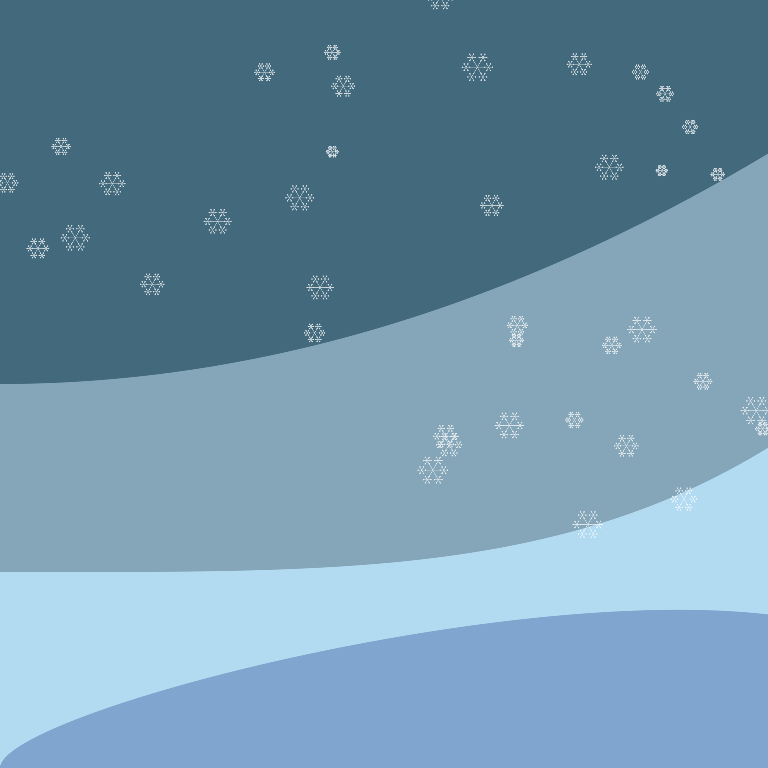
Give the GLSL for this background, as a three.js fragment shader.

```glsl
// Draws snowflakes scattered over a dusk sky and three layers of rolling snowy hills.
#define CELLS 9.0
#define JITTER 1.6
#define FLAKE_MIN 0.008
#define FLAKE_MAX 0.0225
#define FLAKE_ALPHA 0.82
#define LINE_WIDTH 0.001
#define DOT_SIZE 0.0004
#define EDGE_SOFTNESS 0.0006
#define CHANCE_LOW 0.05
#define CHANCE_HIGH 1.0

varying vec2 vUv;

const vec3 SKY = vec3(0.26, 0.41, 0.485);
const vec3 FAR_HILL = vec3(0.52, 0.648, 0.72);
const vec3 SNOW_HILL = vec3(0.70, 0.855, 0.945);
const vec3 NEAR_HILL = vec3(0.502, 0.648, 0.808);
const float SECTOR = 1.04719755;

vec2 hash2(vec2 p) {
  vec2 q = vec2(dot(p, vec2(127.1, 311.7)), dot(p, vec2(269.5, 183.3)));
  return fract(sin(q) * 43758.5);
}

// Height of the near hill: a Bezier arc, with its parameter found by Newton steps
float nearHillHeight(float x) {
  float t = sqrt(max(x, 0.00001) / 1.95);
  for (int i = 0; i < 4; i++) {
    t -= (t * t * (1.95 - 0.95 * t) - x) / (t * (3.9 - 2.85 * t));
  }
  float s = 1.0 - t;
  return 0.21 * t * s * s + 0.72 * t * t * s + 0.2 * t * t * t;
}

float below(float height, float y) {
  return smoothstep(-EDGE_SOFTNESS, EDGE_SOFTNESS, height - y);
}

// Folds the plane into one of six equal sectors around the x axis
vec2 foldSix(vec2 p) {
  float angle = mod(atan(p.y, p.x + 0.0000001) + 0.5 * SECTOR, SECTOR) - 0.5 * SECTOR;
  return length(p) * vec2(cos(angle), sin(angle));
}

// Recursive flake: spokes end in flakes a third as large, and those in dots
float flakeDistance(vec2 p, float radius) {
  float nearest = 1.0;
  for (int level = 0; level < 2; level++) {
    p = foldSix(p);
    float spoke = radius * 2.0 / 3.0;
    nearest = min(nearest, length(p - vec2(clamp(p.x, 0.0, spoke), 0.0)) + 0.2 * LINE_WIDTH);
    p.x -= spoke;
    radius /= 3.0;
  }
  return min(nearest, length(p) - DOT_SIZE);
}

// Flakes gather in the middle sky and above the right-hand slope
float flakeChance(vec2 p) {
  float floorHeight = mix(0.6, 0.28, smoothstep(0.25, 0.7, p.x));
  float chance = mix(CHANCE_LOW, CHANCE_HIGH, smoothstep(-0.06, 0.08, p.y - floorHeight));
  return chance * (1.0 - 0.5 * smoothstep(0.85, 0.95, p.y));
}

// One loosely jittered flake per cell, checked over the neighbouring cells
float snowfall(vec2 uv) {
  float clear = 1.0;
  vec2 home = floor(uv * CELLS);
  for (int j = -1; j <= 1; j++) {
    for (int i = -1; i <= 1; i++) {
      vec2 cell = home + vec2(float(i), float(j));
      vec2 center = (cell + 0.5 + JITTER * (hash2(cell) - 0.5)) / CELLS;
      vec2 traits = hash2(cell + 37.0);
      float radius = mix(FLAKE_MIN, FLAKE_MAX, traits.y);
      vec2 offset = uv - center;
      if (traits.x < flakeChance(center) && length(offset) < radius + LINE_WIDTH) {
        float dist = flakeDistance(offset, radius);
        clear *= smoothstep(0.0, LINE_WIDTH, dist);
      }
    }
  }
  return 1.0 - clear;
}

void main() {
  float x = vUv.x;
  float y = vUv.y;

  // Hills, from back to front
  vec3 color = mix(SKY, FAR_HILL, below(0.5 + 0.3 * x * x, y));
  color = mix(color, SNOW_HILL, below(0.255 + 0.162 * pow(max(x, 0.0), 3.8), y));
  color = mix(color, NEAR_HILL, below(nearHillHeight(x), y));

  // Snow over everything
  color = mix(color, vec3(1.0), FLAKE_ALPHA * snowfall(vUv));
  gl_FragColor = vec4(color, 1.0);
}
```
